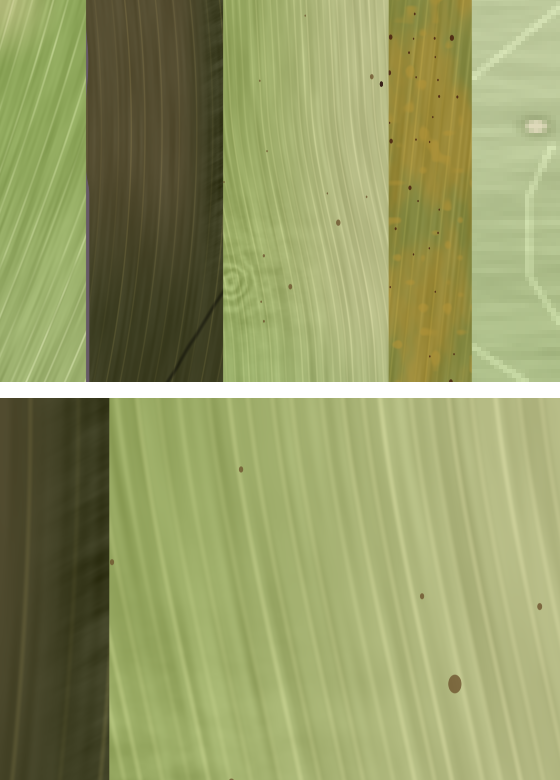
Top: the whole. Bottom: its middle third, enlarged.
Write a Shadertoy shader that draws this texture.

```glsl
// Five upright strips of leaf surface, from fresh green to dark, ochre and blurred pale green.

float hash(vec2 p) {
    vec3 q = fract(vec3(p.xyx) * 0.1031);
    q += dot(q, q.yzx + 33.33);
    return fract((q.x + q.y) * q.z);
}

float noise(vec2 p) {
    vec2 i = floor(p), f = fract(p);
    f = f * f * (3.0 - 2.0 * f);
    return mix(mix(hash(i), hash(i + vec2(1, 0)), f.x),
               mix(hash(i + vec2(0, 1)), hash(i + vec2(1, 1)), f.x), f.y);
}

float fbm(vec2 p) {
    float sum = 0.0, gain = 0.5;
    for (int i = 0; i < 4; i++) {
        sum += gain * noise(p);
        p = p * 2.03 + 17.0;
        gain *= 0.5;
    }
    return sum;
}

// Thin veins of uneven strength, about one per unit of s
float veins(float s, float width) {
    float cell = floor(s);
    float centre = 0.5 + 0.4 * (hash(vec2(cell, 3.0)) - 0.5);
    float strength = 0.3 + 0.7 * hash(vec2(cell, 8.0));
    return strength * smoothstep(width, 0.0, abs(fract(s) - centre));
}

// Fine fibres and soft mottling, centred on zero
float fibres(float s, float y) {
    return 0.6 * (noise(vec2(s * 190.0, y * 7.0)) - 0.5)
         + 0.6 * (fbm(vec2(s * 45.0, y * 9.0)) - 0.47);
}

// Small blemishes scattered over a grid; chance sets how many cells hold one
float spots(vec2 p, float grid, float chance, float pixel) {
    vec2 cell = floor(p * grid);
    vec2 centre = 0.25 + 0.5 * vec2(hash(cell + 5.0), hash(cell + 41.0));
    float size = mix(0.0015, 0.0048, pow(hash(cell + 73.0), 3.0));
    float d = length((fract(p * grid) - centre) / grid * vec2(1.2, 0.85));
    return step(hash(cell + 19.0), chance) * smoothstep(size + pixel, size - pixel, d);
}

float segment(vec2 p, vec2 a, vec2 b) {
    vec2 ab = b - a;
    return length(p - a - ab * clamp(dot(p - a, ab) / dot(ab, ab), 0.0, 1.0));
}

vec3 freshLeaf(vec2 p) {
    float s = p.x - 0.44 * p.y + 0.12 * p.y * p.y;
    vec3 col = mix(vec3(0.61, 0.69, 0.43), vec3(0.55, 0.65, 0.35), smoothstep(0.0, 0.5, p.y));
    col = mix(col, vec3(0.72, 0.75, 0.50), smoothstep(0.13, 0.0, length(p - vec2(0.0, 0.68))));
    col += 0.13 * fibres(s, p.y);
    return col + vec3(0.13, 0.11, 0.14) * veins(s * 30.0, 0.10) * (0.4 + noise(p * 25.0));
}

vec3 darkLeaf(vec2 p) {
    float s = p.x + 0.22 * (p.y - 0.45) * (p.y - 0.45);
    float brown = smoothstep(0.08, 0.42, p.y) * smoothstep(0.39, 0.31, p.x);
    vec3 col = mix(vec3(0.235, 0.24, 0.13), vec3(0.33, 0.30, 0.19), brown);
    col += 0.07 * fibres(s, p.y) + vec3(0.08, 0.07, 0.04) * veins(s * 36.0, 0.09);
    // Puckers along the right side
    float pucker = fbm(vec2(p.x * 20.0, p.y * 75.0 - p.x * 40.0)) - 0.47;
    col += 0.16 * pucker * smoothstep(0.345, 0.395, p.x) * smoothstep(0.12, 0.3, p.y);
    // Crease across the lower corner
    float crease = segment(p + 0.008 * (noise(p * 30.0) - 0.5), vec2(0.30, 0.0), vec2(0.40, 0.165));
    col *= 1.0 - 0.4 * smoothstep(0.006, 0.0, crease);
    // Bare violet-grey sliver at the left edge
    float sliver = 0.1536 + 0.006 * smoothstep(0.4, 0.75, noise(vec2(2.0, p.y * 7.0)));
    return mix(col, vec3(0.40, 0.35, 0.40), smoothstep(0.001, -0.001, p.x - sliver));
}

vec3 paleLeaf(vec2 p, float pixel) {
    float s = p.x + 0.05 * p.y + 0.05 * smoothstep(0.05, 0.5, p.y);
    vec3 col = mix(vec3(0.59, 0.66, 0.38), vec3(0.71, 0.73, 0.52), smoothstep(0.40, 0.67, p.x));
    col = mix(col, vec3(0.60, 0.70, 0.43), 0.5 * smoothstep(0.3, 0.0, p.y + 0.5 * (p.x - 0.4)));
    col += 0.13 * fibres(s, p.y) + vec3(0.08, 0.07, 0.07) * veins(s * 75.0, 0.2);
    // Buckled patch at the lower left
    vec2 q = p - vec2(0.41, 0.18);
    float ring = length(q * vec2(1.0, 0.8)) + 0.03 * fbm(p * 28.0);
    col += 0.06 * cos(ring * 320.0) * exp(-dot(q, q) * 350.0);
    col += 0.18 * (fbm(p * vec2(25.0, 45.0)) - 0.47) * exp(-dot(q, q) * 60.0);
    col = mix(col, vec3(0.43, 0.33, 0.18), 0.8 * spots(p, 16.0, 0.2, pixel));
    float blotch = length((p - vec2(0.681, 0.532)) * vec2(1.3, 0.8));
    return mix(col, vec3(0.22, 0.13, 0.10), smoothstep(0.005, 0.003, blotch));
}

vec3 ochreLeaf(vec2 p, float pixel) {
    float s = p.x - 0.10 * p.y;
    float yellow = smoothstep(0.3, 0.65, fbm(p * vec2(16.0, 7.0)));
    vec3 col = mix(vec3(0.51, 0.53, 0.25), vec3(0.61, 0.54, 0.22), yellow);
    col += 0.10 * fibres(s, p.y) + vec3(0.06, 0.05, 0.03) * veins(s * 48.0, 0.14);
    col = mix(col, vec3(0.70, 0.58, 0.22), 0.6 * smoothstep(0.7, 0.9, noise(p * 45.0)));
    return mix(col, vec3(0.30, 0.15, 0.07), 0.9 * spots(p + 0.013, 26.0, 0.42, pixel));
}

vec3 blurredLeaf(vec2 p) {
    // Coarse blocks, as in a strong enlargement
    p = (floor(p * 128.0) + 0.5) / 128.0;
    vec3 col = mix(vec3(0.67, 0.74, 0.53), vec3(0.73, 0.78, 0.60), smoothstep(0.0, 0.6, p.y));
    col += 0.12 * (fbm(vec2(p.x * 9.0, p.y * 60.0)) - 0.47);
    float line = min(segment(p, vec2(0.84, 0.54), vec2(1.0, 0.67)),
                     segment(p, vec2(0.84, 0.065), vec2(0.94, 0.0)));
    line = min(line, segment(p, vec2(0.985, 0.42), vec2(0.943, 0.33)));
    line = min(line, segment(p, vec2(0.943, 0.33), vec2(0.945, 0.19)));
    line = min(line, segment(p, vec2(0.945, 0.19), vec2(1.0, 0.105)));
    col += 0.09 * smoothstep(0.010, 0.002, line);
    float knot = length((p - vec2(0.958, 0.457)) * vec2(0.6, 1.0));
    col -= 0.09 * smoothstep(0.030, 0.010, knot);
    return mix(col, vec3(0.87, 0.85, 0.73), smoothstep(0.016, 0.006, knot));
}

void mainImage(out vec4 fragColor, in vec2 fragCoord) {
    vec2 p = fragCoord / iResolution.x;
    float pixel = 0.7 / iResolution.x;
    vec3 col = freshLeaf(p);
    col = mix(col, darkLeaf(p), smoothstep(-pixel, pixel, p.x - 0.1536));
    col = mix(col, paleLeaf(p, pixel), smoothstep(-pixel, pixel, p.x - 0.3984));
    col = mix(col, ochreLeaf(p, pixel), smoothstep(-pixel, pixel, p.x - 0.694));
    col = mix(col, blurredLeaf(p), smoothstep(-pixel, pixel, p.x - 0.8425));
    fragColor = vec4(clamp(col, 0.0, 1.0), 1.0);
}
```
